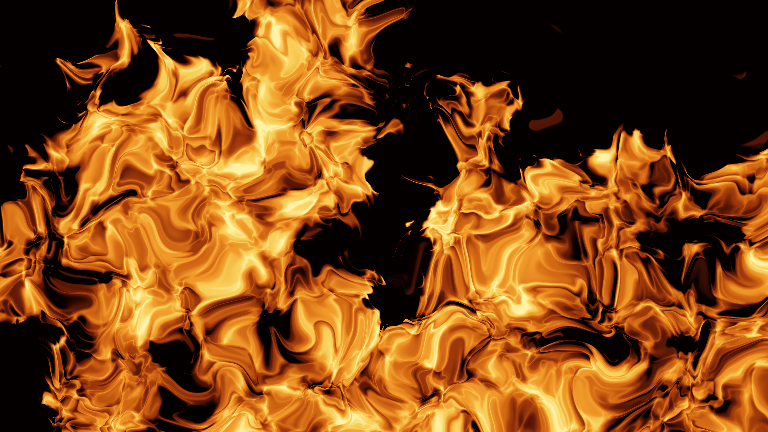
A Shadertoy shader for this texture:

```glsl
float hash(vec2 p) {
    return fract(sin(dot(p, vec2(127.1, 311.7))) * 43758.5453);
}

float noise(vec2 p) {
    vec2 i = floor(p), f = fract(p);
    f = f * f * f * (f * (f * 6.0 - 15.0) + 10.0);
    return mix(mix(hash(i), hash(i + vec2(1, 0)), f.x),
               mix(hash(i + vec2(0, 1)), hash(i + vec2(1, 1)), f.x), f.y);
}

float fbm(vec2 p) {
    float sum = 0.0, amp = 0.5;
    for (int i = 0; i < 4; i++) {
        sum += amp * noise(p);
        p = mat2(1.6, 1.2, -1.2, 1.6) * p + 5.3;
        amp *= 0.5;
    }
    return sum / 0.9375;
}

// Turbulent displacement, each pass finer than the last and turned
vec2 swirl(vec2 p) {
    float freq = 8.0, amp = 0.1;
    for (int i = 0; i < 4; i++) {
        vec2 s = mat2(0.8, 0.6, -0.6, 0.8) * p * freq + float(i) * 7.7;
        p += amp * (vec2(noise(s), noise(s + 31.4)) - 0.5);
        freq *= 1.8;
        amp /= 1.8;
    }
    return p;
}

// Positive inside a round-ended bar
float bar(vec2 p, vec2 a, vec2 b, float radius) {
    vec2 ab = b - a;
    float t = clamp(dot(p - a, ab) / dot(ab, ab), 0.0, 1.0);
    return radius - length(p - a - ab * t);
}

// Depth inside the burning masses
float fireBody(vec2 p) {
    float d = 0.37 - length(p - vec2(0.39, 0.47));
    d = max(d, bar(p, vec2(0.7, 1.15), vec2(0.68, 0.44), 0.2));
    d = max(d, bar(p, vec2(1.27, 0.32), vec2(1.95, 0.29), 0.34));
    d = max(d, bar(p, vec2(1.05, 0.6), vec2(1.15, 0.7), 0.08));
    d = max(d, bar(p, vec2(0.2, 0.8), vec2(0.27, 0.9), 0.06));
    d = max(d, bar(p, vec2(-0.1, 0.36), vec2(0.2, 0.36), 0.14));
    return max(d, bar(p, vec2(0.3, 0.08), vec2(1.9, 0.08), 0.22));
}

// Thin bright ridges plus folded sheets with one sharp rim
float filaments(vec2 p) {
    float sum = 0.0, freq = 13.0, weight = 0.25;
    for (int i = 0; i < 4; i++) {
        float n = noise(p * vec2(1.0, 0.65) * freq + float(i) * 13.1);
        float ridge = 1.0 - abs(2.0 * n - 1.0);
        sum += weight * ridge * ridge * ridge;
        p = mat2(0.9, 0.44, -0.44, 0.9) * p;
        freq *= 1.6;
        weight *= 0.8;
    }
    float fold = fract(3.0 * noise(p * vec2(15.0, 12.0) + 2.6));
    return sum + 0.3 * fold * (1.0 - smoothstep(0.78, 1.0, fold));
}

vec3 flameColor(float heat) {
    vec3 c = mix(vec3(0.02, 0.0, 0.0), vec3(0.35, 0.09, 0.02), smoothstep(0.0, 0.12, heat));
    c = mix(c, vec3(0.62, 0.22, 0.04), smoothstep(0.12, 0.27, heat));
    c = mix(c, vec3(0.83, 0.41, 0.08), smoothstep(0.27, 0.46, heat));
    c = mix(c, vec3(0.94, 0.60, 0.16), smoothstep(0.46, 0.68, heat));
    c = mix(c, vec3(0.97, 0.81, 0.35), smoothstep(0.68, 0.92, heat));
    return mix(c, vec3(1.0, 0.95, 0.65), smoothstep(0.92, 1.2, heat));
}

void mainImage(out vec4 fragColor, in vec2 fragCoord) {
    vec2 p = fragCoord / iResolution.y;
    vec2 q = swirl(p);
    float strands = filaments(q);
    float depth = fireBody(q) + 0.2 * (fbm(q * vec2(8.0, 6.0)) - 0.47) + 0.12 * (strands - 0.35);

    // Hot core, cooler rim
    float heat = 0.55 + 1.6 * (strands - 0.36) + 0.9 * (fbm(q * 6.0 + 3.1) - 0.5);
    heat -= 0.2 * (1.0 - smoothstep(0.0, 0.1, depth));
    heat += 0.12 * smoothstep(0.35, 0.0, length(p - vec2(0.62, 0.83)));
    heat += 0.1 * smoothstep(0.5, 0.0, length(p - vec2(0.95, 0.1)));
    heat -= 0.06 * smoothstep(1.0, 1.4, p.x);

    // Dark hollows between the tongues
    float hollow = smoothstep(0.32, 0.05, length(p - vec2(1.55, 0.32)));
    hollow = max(hollow, smoothstep(0.16, 0.02, length(p - vec2(0.8, 0.42))));
    heat -= 0.65 * hollow * smoothstep(0.35, 0.65, noise(q * vec2(13.0, 15.0)));
    heat -= 0.4 * smoothstep(0.68, 0.85, noise(q * vec2(11.0, 13.0) + 8.2));
    heat *= smoothstep(0.0, 0.025, depth);

    // Faint stray embers
    float ember = smoothstep(0.9, 0.97, noise(q * vec2(17.0, 21.0) + 4.0));
    heat = max(heat, 0.1 * ember * smoothstep(-0.3, -0.05, depth));

    fragColor = vec4(flameColor(heat), 1.0);
}
```
